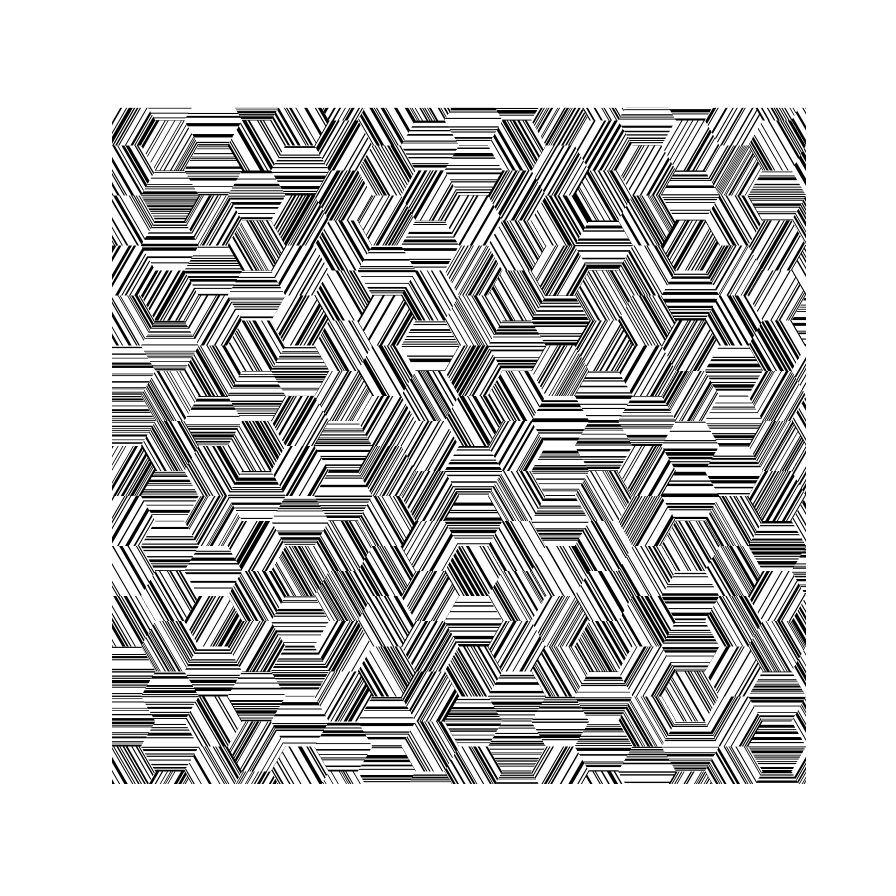
Give the GLSL for this pattern, as a Shadertoy shader.

```glsl
// A white sheet with a rectangle of hexagon tiles. Each tile is filled with
// black parallel bars of random width and gap, like a barcode, and is turned
// at random to one of three directions, so that the bars follow its edges.

#define FRAME_MIN   vec2(0.125, 0.125)  // lower left corner of the tiled area
#define FRAME_TILES vec2(13.856, 13.5)  // size of the area in tile heights
#define TILE_HEIGHT 0.0559              // flat side to flat side
#define BAR_MIN     0.018               // bar widths, in tile heights
#define BAR_RANGE   0.050
#define GAP_MIN     0.018               // white gaps, in tile heights
#define GAP_RANGE   0.135
#define DENSITY_MIN 0.75                // scale of bars and gaps per tile
#define DENSITY_MAX 1.25
#define SAMPLES     2                   // samples per pixel along each axis

const float SQRT3 = 1.7320508;
const vec3 PAPER = vec3(1.0);
const vec3 INK = vec3(0.0);

float hash(vec3 p) {
    p = fract(p * vec3(0.1031, 0.1030, 0.0973));
    p += dot(p, p.yzx + 33.33);
    return fract((p.x + p.y) * p.z);
}

// Centre of the flat-topped hexagon of height 1 that holds p
vec2 hexCentre(vec2 p) {
    vec2 cell = vec2(SQRT3, 1.0);
    vec2 a = round(p / cell) * cell;
    vec2 b = (floor(p / cell) + 0.5) * cell;
    return distance(p, a) < distance(p, b) ? a : b;
}

// Share of a span of the given width around t covered by random bars
float barcode(float t, float span, vec2 id) {
    float lo = t - 0.5 * span, hi = t + 0.5 * span;
    float density = mix(DENSITY_MIN, DENSITY_MAX, hash(vec3(id, 1.0)));
    float start = -0.1 * hash(vec3(id, 2.0));
    float covered = 0.0;
    for (int i = 0; i < 40; i++) {
        if (start > hi) break;
        float k = 5.0 + 2.0 * float(i);
        float bar = hash(vec3(id, k));
        float gap = hash(vec3(id, k + 1.0));
        float end = start + density * (BAR_MIN + BAR_RANGE * bar * bar * bar);
        covered += max(min(hi, end) - max(lo, start), 0.0);
        start = end + density * (GAP_MIN + GAP_RANGE * gap * gap * gap);
    }
    return covered / span;
}

// Ink at p, measured in tile heights from the corner of the area
float tiledInk(vec2 p, float span) {
    vec2 inside = min(p, FRAME_TILES - p) / span + 0.5;
    float mask = clamp(inside.x, 0.0, 1.0) * clamp(inside.y, 0.0, 1.0);
    if (mask <= 0.0) return 0.0;

    // Left column starts at the corner of a flat top
    vec2 q = p - vec2(0.5 / SQRT3, 0.25);
    vec2 centre = hexCentre(q);
    vec2 id = round(centre * vec2(2.0 / SQRT3, 2.0)) + 20.0;

    // Bars run along one of the three edge directions
    float angle = floor(3.0 * hash(vec3(id, 3.0))) * radians(60.0);
    vec2 across = vec2(sin(angle), cos(angle));
    return mask * barcode(dot(q - centre, across) + 0.5, span, id);
}

void mainImage(out vec4 fragColor, in vec2 fragCoord) {
    float side = min(iResolution.x, iResolution.y);
    float span = 1.0 / (side * TILE_HEIGHT * float(SAMPLES));
    float ink = 0.0;
    for (int y = 0; y < SAMPLES; y++) {
        for (int x = 0; x < SAMPLES; x++) {
            vec2 offset = (vec2(x, y) + 0.5) / float(SAMPLES) - 0.5;
            vec2 uv = (fragCoord + offset - 0.5 * iResolution.xy) / side + 0.5;
            ink += tiledInk((uv - FRAME_MIN) / TILE_HEIGHT, span);
        }
    }
    ink /= float(SAMPLES * SAMPLES);
    fragColor = vec4(mix(PAPER, INK, ink), 1.0);
}
```
